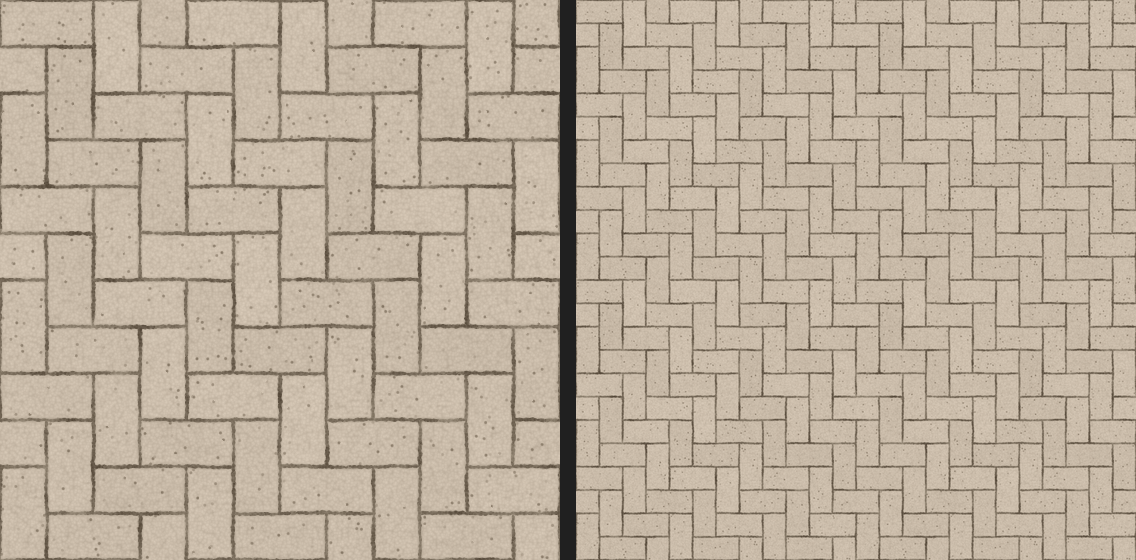
Left: one tile. Right: repeated 2 by 2.
Write a three.js fragment shader that draws this texture.

```glsl
// Sand-coloured herringbone paving with dark, worn joints and fine pitted grain.
varying vec2 vUv;

float hash(vec2 p) {
  return fract(sin(dot(p, vec2(127.1, 311.7))) * 4375.85);
}

// Wrapping cellular noise: x = distance to nearest point, y = its random id.
vec2 cellular(vec2 uv, float count) {
  vec2 p = uv * count;
  vec2 base = floor(p);
  vec2 nearest = vec2(9.0, 0.0);
  for (int j = -1; j <= 1; j++) {
    for (int i = -1; i <= 1; i++) {
      vec2 cell = base + vec2(float(i), float(j));
      vec2 id = mod(cell, count);
      vec2 point = cell + vec2(hash(id + 0.3), hash(id + 17.6));
      float d = distance(p, point);
      if (d < nearest.x) nearest = vec2(d, hash(id + 41.2));
    }
  }
  return nearest;
}

// Layered sines with whole frequencies, roughly -1 to 1.
float waves(vec2 uv, float shift) {
  vec2 a = 6.283185 * uv;
  return 0.4 * sin(dot(a, vec2(5.0, 3.0)) + shift)
       + 0.35 * sin(dot(a, vec2(-4.0, 9.0)) + 2.0 * shift)
       + 0.25 * sin(dot(a, vec2(17.0, 11.0)) + 3.0 * shift);
}

void main() {
  // Twelve cells each way, slightly bent so the joints are not ruler-straight.
  vec2 p = vUv * 12.0 + 0.018 * vec2(waves(vUv, 1.3), waves(vUv, 4.1));
  vec2 cell = floor(p);

  // Herringbone: phases 0, 1 are lying halves; 2, 3 are standing halves.
  float phase = mod(cell.x - cell.y + 3.0, 4.0);
  vec2 size = phase < 1.5 ? vec2(2.0, 1.0) : vec2(1.0, 2.0);
  vec2 corner = cell;
  if (phase > 0.5 && phase < 1.5) corner.x -= 1.0;
  if (phase > 1.5 && phase < 2.5) corner.y -= 1.0;
  vec2 brick = mod(corner, 12.0);
  vec2 q = p - corner;
  vec2 inset = min(q, size - q);
  float edge = min(inset.x, inset.y);

  // Noise layers from fine sand to broad wear.
  vec2 fine = cellular(vUv, 190.0);
  vec2 grain = cellular(vUv + 0.37, 112.0);
  vec2 pit = cellular(vUv, 84.0);
  vec2 blotch = cellular(vUv, 40.0);

  // Brick face: per-brick tone, mottling and sandy grain.
  float tone = 0.03 * (hash(brick + 5.7) - 0.5);
  tone += 0.065 * (0.45 - fine.x) + 0.055 * (0.45 - grain.x);
  tone += 0.025 * (0.45 - blotch.x) + 0.006 * waves(vUv, 2.6);
  vec3 color = vec3(0.788, 0.732, 0.661) + tone;

  // Scattered small pits of varied depth.
  float pitDepth = smoothstep(0.84, 1.0, pit.y);
  float pitMask = 1.0 - smoothstep(0.08, 0.34, pit.x);
  color -= 0.24 * pitDepth * pitMask;

  // Joints: ragged edge, soft grimy shoulder and uneven dark filling.
  float wear = 0.5 + 0.5 * waves(vUv, 5.2);
  float ragged = edge + 0.035 * (grain.x - 0.45) + 0.012 * (fine.x - 0.45);
  float halfWidth = mix(0.026, 0.042, wear);
  float shoulder = 1.0 - smoothstep(0.02, 0.085, ragged);
  float gap = 1.0 - smoothstep(halfWidth - 0.018, halfWidth + 0.018, ragged);
  float fill = clamp(0.65 * wear + 0.7 * (blotch.y - 0.3), 0.0, 1.0);
  vec3 jointColor = mix(vec3(0.53, 0.48, 0.41), vec3(0.36, 0.31, 0.25), fill);
  jointColor += 0.12 * (fine.x - 0.45);
  color = mix(color, vec3(0.64, 0.59, 0.52), 0.4 * shoulder);
  color = mix(color, jointColor, gap * mix(0.8, 1.0, wear));

  gl_FragColor = vec4(color, 1.0);
}
```
